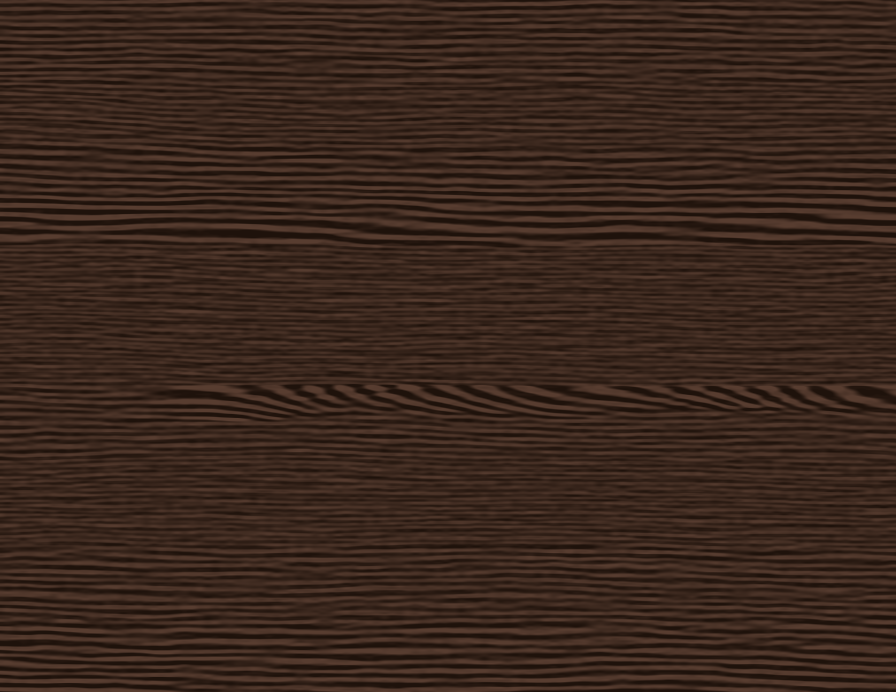
A WebGL 2 fragment shader for this texture:

```glsl
#version 300 es
precision highp float;
// Dark open-grained wood, cut lengthwise into fine and bold horizontal bands.
// Growth rings are a sine of a band-wise phase, swayed by layered sines and
// frayed into thin dashes by stretched noise; flares hang below one seam.

uniform vec2 u_resolution;
out vec4 fragColor;

const float TAU = 6.2831853;
const vec3 DARK = vec3(0.118, 0.070, 0.043);
const vec3 LIGHT = vec3(0.346, 0.240, 0.190);
const float MEAN_TONE = 0.475;
const float FIBRE_DEPTH = 0.30;
const float RING_DRIFT = 1.1;       // rings of slow wandering
const float RING_PINCH = 0.42;      // rings of local forking and tapering
const float RING_TILT = 1.3;        // rings of fall to the right per unit
const float SEAM_Y = 0.445;         // where the flares start
const float FLARE_DEPTH = 0.046;
const float FLARE_SPACING = 0.066;

// Per band, from the bottom up: top edge, rings per unit height, boldness.
const int BAND_COUNT = 9;
const vec3 BANDS[BAND_COUNT] = vec3[](
    vec3(0.10, 70.0, 0.75), vec3(0.21, 88.0, 0.50), vec3(0.34, 134.0, 0.10),
    vec3(0.445, 100.0, 0.42), vec3(0.648, 144.0, 0.04), vec3(0.71, 58.0, 1.00),
    vec3(0.79, 80.0, 0.68), vec3(0.88, 116.0, 0.26), vec3(1.10, 96.0, 0.45));

float hash(vec2 cell) {
    vec3 q = fract(cell.xyx * vec3(0.1031, 0.1030, 0.0973));
    q += dot(q, q.yzx + 33.33);
    return fract((q.x + q.y) * q.z);
}

float noise(vec2 p) {
    vec2 i = floor(p);
    vec2 f = fract(p);
    f = f * f * (3.0 - 2.0 * f);
    return mix(mix(hash(i), hash(i + vec2(1, 0)), f.x),
               mix(hash(i + vec2(0, 1)), hash(i + vec2(1, 1)), f.x), f.y);
}

// Thin streaks: noise less its vertical neighbours, so no broad blotches remain.
float streaks(vec2 p) {
    return noise(p) - 0.5 * (noise(p + vec2(0.0, 1.3)) + noise(p - vec2(0.0, 1.3)));
}

// Slow vertical undulation of the grain.
float sway(vec2 p) {
    return 0.0026 * sin(4.1 * p.x + 7.0 * p.y)
         + 0.0015 * sin(9.7 * p.x - 19.0 * p.y + 1.3)
         + 0.0006 * sin(23.0 * p.x + 41.0 * p.y);
}

// Ring count below height y, and the boldness there.
vec2 ringPhase(float y) {
    float lower = -0.05;
    float phase = 0.0;
    float bold = BANDS[0].z;
    for (int i = 0; i < BAND_COUNT; i++) {
        vec3 band = BANDS[i];
        phase += band.y * clamp(y - lower, 0.0, band.x - lower);
        bold = mix(bold, band.z, smoothstep(lower - 0.009, lower + 0.009, y));
        lower = band.x;
    }
    return vec2(phase, bold);
}

// Curved strokes that drop from the seam and flatten out to the right.
float flareWave(float x, float depth) {
    float along = x + 0.05 * sin(TAU * (x - 0.55) / 0.56);
    float bend = 1.9 * depth + 52.0 * depth * depth;
    float wander = 1.0 * noise(vec2(6.0 * x, 28.0 * depth));
    return sin(TAU * ((along - bend) / FLARE_SPACING + wander));
}

void main() {
    vec2 p = gl_FragCoord.xy / u_resolution.y;
    float y = p.y + sway(p);

    // Straight rings
    vec2 ring = ringPhase(y);
    float bold = ring.y * mix(0.7, 1.2, noise(vec2(2.5 * p.x, 13.0 * y) + 61.0));
    float drift = RING_DRIFT * noise(vec2(2.3 * p.x, 12.0 * y))
                + RING_PINCH * noise(vec2(9.0 * p.x, 60.0 * y) + 17.0);
    float wave = sin(TAU * (ring.x + RING_TILT * p.x + drift));

    // Flares under the seam
    float depth = SEAM_Y - p.y - 0.3 * sway(p);
    float ragged = 0.04 * (noise(vec2(6.0 * p.x, 40.0 * p.y)) - 0.5);
    float flare = smoothstep(0.0, 0.004, depth)
                * (1.0 - smoothstep(-0.014, 0.014, depth + ragged - FLARE_DEPTH))
                * smoothstep(0.08, 0.34, p.x);
    wave = mix(wave, flareWave(p.x, max(depth, 0.0)), flare);
    bold = clamp(mix(bold, 0.95, flare), 0.0, 1.0);

    // Breaks: long splits in bold bands, short ticks in fine ones
    float splits = streaks(vec2(11.0 * p.x, 170.0 * y) + 41.0);
    float ticks = streaks(vec2(30.0 * p.x, 235.0 * y) + 83.0);
    wave = mix(0.62, 0.95, bold) * wave
         + mix(1.3, 0.7, bold) * ticks + mix(0.9, 1.0, bold) * splits;
    float softness = mix(1.15, 0.80, bold);
    float stripe = smoothstep(-softness, softness, wave);

    // Fibres
    float fibre = streaks(vec2(18.0 * p.x, 200.0 * p.y) + 7.0)
                + noise(vec2(90.0 * p.x, 300.0 * p.y) + 29.0) - 0.5;
    float contrast = mix(0.50, 0.98, smoothstep(0.0, 0.9, bold));
    float tone = MEAN_TONE + contrast * (stripe - 0.5)
               + FIBRE_DEPTH * mix(0.9, 0.5, bold) * fibre;

    fragColor = vec4(mix(DARK, LIGHT, clamp(tone, 0.0, 1.0)), 1.0);
}
```
